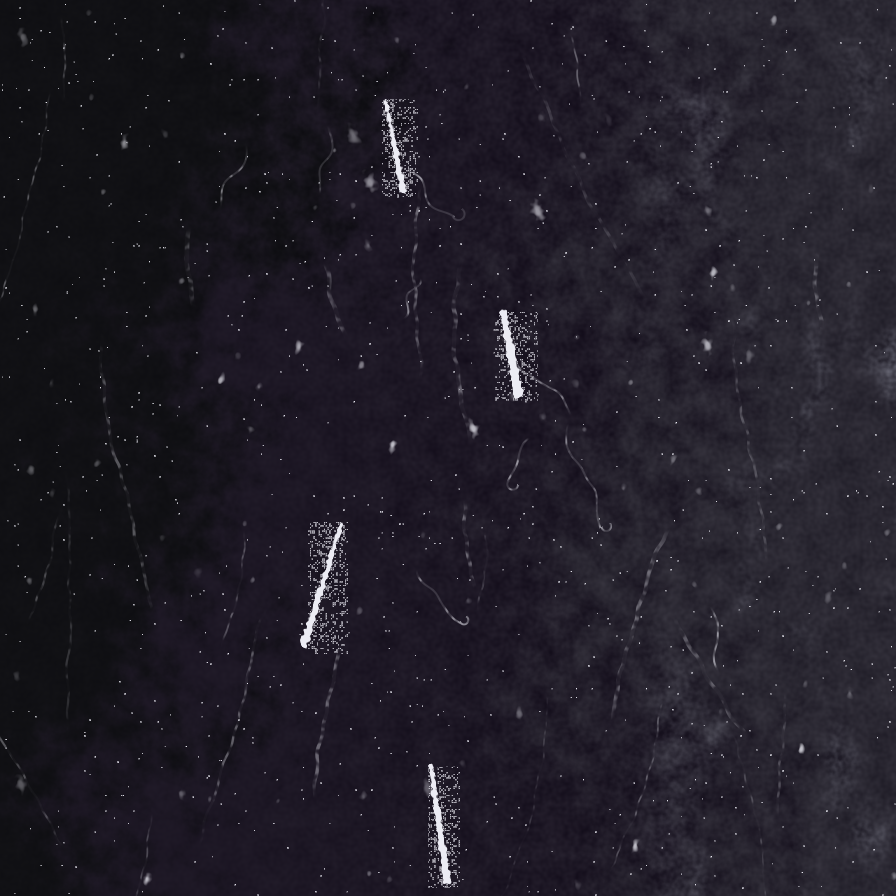
Write a WebGL 2 fragment shader that draws this texture.

```glsl
#version 300 es
precision highp float;
// Worn dark film: a dim violet ground, lighter and hazier to the right, covered
// with beaded scratches, curled hairs, dust, tiny specks and a few bright streaks
// in boxes of static. Layers of gradient noise and looped distance functions.
uniform vec2 u_resolution;
out vec4 fragColor;

float pixelSize;

vec2 hash2(vec2 p) {
  vec3 q = fract(p.xyx * vec3(0.1031, 0.1030, 0.0973));
  q += dot(q, q.yzx + 33.33);
  return fract((q.xx + q.yz) * q.zy);
}

float gradientDot(vec2 cell, vec2 offset) {
  float a = 6.2832 * hash2(cell + 57.0).x;
  return dot(vec2(cos(a), sin(a)), offset);
}

float gradientNoise(vec2 p) {
  vec2 i = floor(p), f = p - i;
  vec2 u = f * f * f * (f * (f * 6.0 - 15.0) + 10.0);
  vec2 e = vec2(0.0, 1.0);
  return mix(mix(gradientDot(i, f), gradientDot(i + e.yx, f - e.yx), u.x),
             mix(gradientDot(i + e, f - e), gradientDot(i + 1.0, f - 1.0), u.x), u.y);
}

float fbm(vec2 p) {
  float sum = 0.0, amp = 0.6;
  for (int i = 0; i < 5; i++) {
    sum += amp * gradientNoise(p);
    p = mat2(1.6, 1.2, -1.2, 1.6) * p + 7.3;
    amp *= 0.55;
  }
  return sum;
}

float cover(float dist, float radius) {
  return 1.0 - smoothstep(max(radius - pixelSize, 0.0), radius + pixelSize, dist);
}

vec2 rotate(vec2 p, float a) {
  return mat2(cos(a), -sin(a), sin(a), cos(a)) * p;
}

// Wavy line along local y; a positive hook adds a small curl at its lower end.
float strand(vec2 q, float halfLen, float bend, float wave, float phase, float width, float hook) {
  float t = q.y / halfLen;
  float x = halfLen * (bend * t * t + wave * sin(4.0 * t + phase));
  float slope = 2.0 * bend * t + 4.0 * wave * cos(4.0 * t + phase);
  x += 0.005 * gradientNoise(vec2(q.y * 38.0, phase * 9.0));
  float fade = 1.0 - smoothstep(0.6, 1.0, hook > 0.0 ? t : abs(t));
  float line = cover(abs(q.x - x) / sqrt(1.0 + slope * slope), width) * fade * step(-1.0, t);
  vec2 end = vec2(halfLen * (bend + wave * sin(phase - 4.0)) + hook, -halfLen);
  float curl = cover(abs(length(q - end) - hook), width) * step(q.y, end.y + 0.3 * hook);
  return max(line, curl * step(0.001, hook));
}

// Soft tilted dust, one grain at most in each cell.
float dust(vec2 p, float cells, float chance, float radius, float stretch) {
  vec2 id = floor(p * cells);
  vec2 h = hash2(id + cells * 3.1), place = hash2(id + cells * 7.7);
  vec2 q = (p * cells - id - 0.15 - 0.7 * place) / cells;
  q = rotate(q, (h.y - 0.5) * 0.9) / vec2(1.0, stretch);
  float r = radius * (0.6 + 0.7 * h.y) * (1.0 + 0.9 * gradientNoise(p * 150.0));
  return (1.0 - smoothstep(0.2 * r, 1.7 * r, length(q))) * step(h.x, chance) * (0.3 + 0.7 * place.x);
}

// Fine square grains scattered on a grid, with the given density.
float staticGrains(vec2 p, float density, float seed) {
  vec2 g = p * 512.0, offset = abs(fract(g) - 0.5) / 512.0;
  return step(hash2(floor(g) + seed).x, density) * cover(max(offset.x, offset.y), 0.0008);
}

void main() {
  vec2 p = gl_FragCoord.xy / u_resolution.y;
  pixelSize = 0.7 / u_resolution.y;

  // Ground: black left, violet middle, paler right
  float cloud = fbm(p * 4.0);
  float mottle = fbm(p * 30.0 + 11.0);
  float grain = gradientNoise(p * 170.0);
  float side = p.x + 0.3 * cloud + 0.2 * mottle;
  vec3 color = mix(vec3(0.064, 0.064, 0.078), vec3(0.112, 0.09, 0.142), smoothstep(0.12, 0.36, side + 0.1 - 0.2 * p.y));
  color = mix(color, vec3(0.165, 0.155, 0.195), smoothstep(0.54, 0.88, side));
  color += (0.055 * mottle + 0.03 * grain) * (0.25 + 0.85 * smoothstep(0.1, 0.7, p.x));

  // Powdery haze
  float haze = smoothstep(0.02, 0.42, fbm(p * vec2(6.0, 4.0) + 31.0)) * smoothstep(0.66, 0.92, p.x);
  color += vec3(0.19, 0.2, 0.21) * haze * clamp(0.65 + 1.4 * mottle + 0.8 * grain, 0.0, 1.5);

  // Beaded scratches, then brighter hairs with curled ends
  float light = 0.0;
  for (int i = 0; i < 36; i++) {
    float k = float(i);
    bool hair = i >= 27;
    vec2 a = hash2(vec2(k, 3.7)), b = hash2(vec2(k, 19.1)), c = hash2(vec2(k, 41.3));
    vec2 centre = hair ? 0.2 + 0.65 * a : vec2(fract(k * 0.618 + 0.1 * a.x), a.y);
    float angle = (0.35 - b.x) * (hair ? 2.6 : 0.9);
    float halfLen = hair ? 0.025 + 0.05 * b.y : 0.04 + 0.13 * b.y;
    float wave = hair ? 0.04 + 0.12 * c.y : 0.02 * c.y;
    float width = hair ? 0.0011 : 0.0009 + 0.0018 * c.x * c.x;
    float hook = hair && c.x > 0.5 ? 0.004 + 0.004 * c.y : 0.0;
    float mark = strand(rotate(p - centre, -angle), halfLen, 0.3 * (c.x - 0.5), wave, 6.28 * a.y, width, hook);
    if (mark > 0.0) {
      float beads = smoothstep(-0.15, 0.45, gradientNoise(p * 125.0 + k) + 0.6 * gradientNoise(p * 32.0 - k));
      light = max(light, mark * (hair ? 0.14 + 0.42 * beads : (0.035 + 0.34 * beads) * (0.35 + 0.65 * c.y)));
    }
  }

  // Dust and specks
  light = max(light, 0.75 * dust(p, 11.0, 0.2, 0.0034, 1.9));
  light = max(light, 0.35 * dust(p + 0.37, 24.0, 0.1, 0.0024, 1.4));
  light = max(light, staticGrains(p, 0.0036, 5.0) * (0.5 + 0.45 * hash2(floor(p * 512.0)).y));

  // Bright ragged streaks inside upright boxes of static
  for (int i = 0; i < 4; i++) {
    float k = float(i);
    vec2 h = hash2(vec2(k, 73.0)), g = hash2(vec2(k, 91.0));
    vec2 centre = vec2(0.33 + 0.34 * fract(0.47 + 0.618 * k), 0.06 + 0.25 * k + 0.05 * h.y);
    float halfLen = 0.038 + 0.035 * g.x;
    vec2 q = rotate(p - centre, i == 1 ? -0.3 : 0.1 + 0.1 * h.x);
    float along = clamp(q.y, -halfLen, halfLen);
    float width = 0.0026 + 0.002 * g.y - 0.001 * along / halfLen;
    width += 0.0035 * gradientNoise(p * 180.0);
    float streak = cover(length(q - vec2(0.0, along)), width);
    vec2 inside = abs(p - centre - vec2(0.006, -0.004)) - vec2(0.013 + 0.012 * h.y, halfLen + 0.004);
    float box = step(max(inside.x, inside.y), 0.0);
    float density = 0.22 + 0.3 * exp(-abs(q.x) * 130.0);
    light = max(light, max(0.95 * streak, 0.75 * box * staticGrains(p, density, 83.0)));
  }

  color = mix(color, vec3(0.97, 0.97, 1.0), light);
  fragColor = vec4(clamp(color, 0.0, 1.0), 1.0);
}
```
